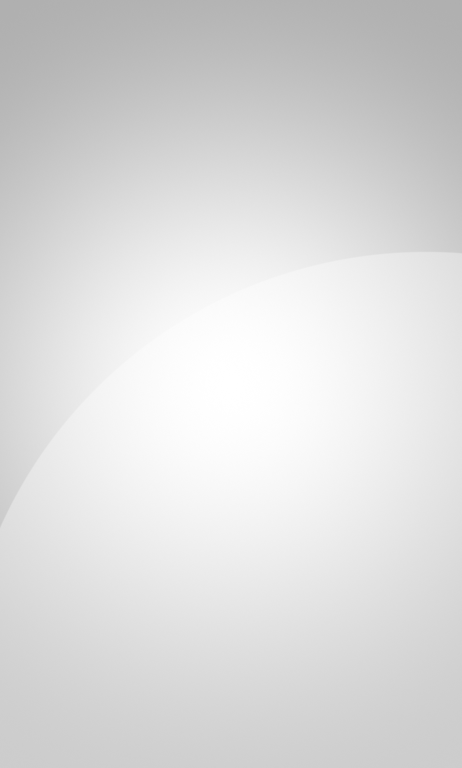
This background is drawn by a Shadertoy shader. Its source:

```glsl
// Soft grey radial glow with a large pale translucent disc rising from the lower right.

void mainImage(out vec4 fragColor, in vec2 fragCoord) {
    // Canvas units: height is 1, x is measured from the vertical centre line
    vec2 p = vec2(fragCoord.x - 0.5 * iResolution.x, fragCoord.y) / iResolution.y;
    float pixel = 1.0 / iResolution.y;

    // White glow fading to grey towards the corners
    float glowDistance = length(p - vec2(0.0, 0.5));
    float shade = mix(1.0, 0.69, smoothstep(0.0, 0.575, glowDistance));

    // Translucent white disc with a smooth edge
    float discDistance = length(p - vec2(0.254, 0.064)) - 0.608;
    float disc = 1.0 - smoothstep(-pixel, pixel, discDistance);
    shade = mix(shade, 1.0, 0.36 * disc);

    // Fine dither against banding
    float grain = fract(sin(dot(fragCoord, vec2(12.9898, 78.233))) * 43758.5453);
    shade += (grain - 0.5) / 255.0;

    fragColor = vec4(vec3(shade), 1.0);
}
```
